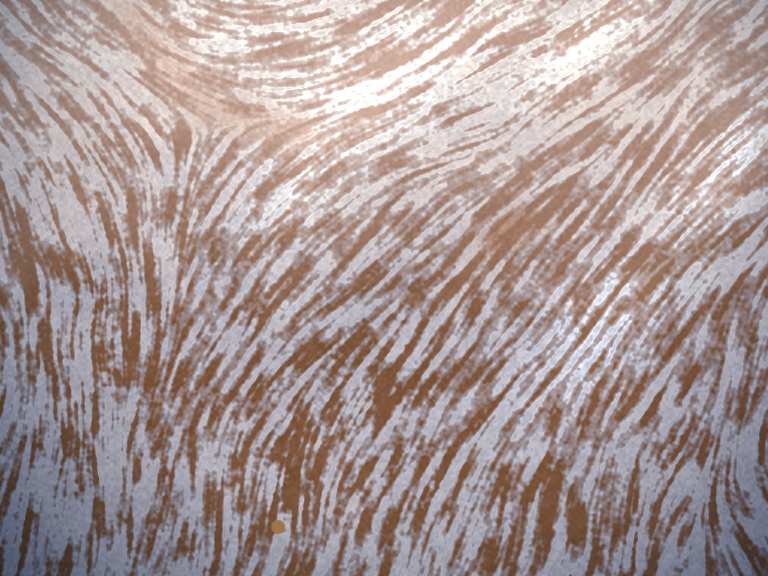
Reproduce this texture procedurally as a Shadertoy shader.

```glsl
// Combed, pearly plaster over a brown ground, swept around a three-way seam.
// Noise is averaged along a curved flow field to make ragged streaks, which
// are cut into ground, thin wash and ridge, then lit by glows and a vignette.

const int   STEPS         = 9;       // samples each way along the flow
const float STEP_LENGTH   = 0.0060;
const float BROAD_SCALE   = 84.0;
const float FINE_SCALE    = 155.0;
const float GRAIN_SCALE   = 190.0;
const float GROOVE_LEVEL  = -0.74;   // lower leaves fewer grooves
const float EDGE_WIDTH    = 0.60;
const float WASH_HEIGHT   = 0.75;    // thin coat reaches this far above a groove
const vec3  RIDGE_COOL    = vec3(0.58, 0.57, 0.61);
const vec3  RIDGE_WARM    = vec3(0.75, 0.70, 0.68);
const vec3  WASH_COOL     = vec3(0.53, 0.46, 0.46);
const vec3  WASH_WARM     = vec3(0.70, 0.61, 0.58);
const vec3  GROOVE_DEEP   = vec3(0.44, 0.29, 0.19);
const vec3  GROOVE_PALE   = vec3(0.64, 0.51, 0.45);
const vec3  BARE_CLAY     = vec3(0.77, 0.64, 0.57);
const vec3  GLOW_COLOR    = vec3(0.19, 0.24, 0.25);

float hash(vec2 p) {
    return fract(sin(dot(p, vec2(127.1, 311.7))) * 43758.5453);
}

float noise(vec2 p) {
    vec2 i = floor(p), f = fract(p);
    f = f * f * (3.0 - 2.0 * f);
    return mix(mix(hash(i), hash(i + vec2(1, 0)), f.x),
               mix(hash(i + vec2(0, 1)), hash(i + vec2(1, 1)), f.x), f.y);
}

// Soft elliptical spot, turned by an angle in degrees
float spot(vec2 p, vec2 center, vec2 size, float degrees) {
    float a = radians(degrees);
    vec2 d = p - center;
    d = vec2(d.x * cos(a) + d.y * sin(a), d.y * cos(a) - d.x * sin(a)) / size;
    return exp(-dot(d, d));
}

float segment(vec2 p, vec2 a, vec2 b) {
    vec2 d = b - a;
    return length(p - a - d * clamp(dot(p - a, d) / dot(d, d), 0.0, 1.0));
}

// Streak direction: a fan below the seam, a bowl above it
vec2 flow(vec2 p) {
    float left = mix(84.0, 128.0, smoothstep(0.2, 0.95, p.y));
    float right = mix(76.0, 27.0, smoothstep(0.0, 0.8, p.y));
    right += 17.0 * smoothstep(0.8, 1.3, p.x) * smoothstep(0.1, 0.5, p.y);
    right += 42.0 * smoothstep(1.17, 1.3, p.x) * (1.0 - smoothstep(0.1, 0.3, p.y));
    float fan = mix(left, right, smoothstep(0.16, 0.56, p.x));
    float bowl = mix(-44.0, 28.0, smoothstep(0.15, 0.7, p.x));
    bowl += 12.0 * smoothstep(0.8, 1.3, p.x);
    float wobble = 26.0 * (noise(p * 11.0) - 0.5);
    vec2 twice = radians(2.0 * (vec2(fan, bowl) + wobble));
    vec2 v = mix(vec2(cos(twice.x), sin(twice.x)),
                 vec2(cos(twice.y), sin(twice.y)), smoothstep(0.72, 0.84, p.y));
    float a = 0.5 * atan(v.y, v.x);
    return vec2(cos(a), sin(a));
}

// Height of the plaster: noise gathered both ways along the flow
float streaks(vec2 p) {
    vec2 sum = vec2(0.0);
    float total = 0.0;
    for (int side = 0; side < 2; side++) {
        vec2 q = p, heading = flow(p) * (side == 0 ? 1.0 : -1.0);
        for (int i = 0; i < STEPS; i++) {
            float w = 1.0 - float(i) / float(STEPS + 1);
            vec2 r = vec2(0.8 * q.x - 0.6 * q.y, 0.6 * q.x + 0.8 * q.y);
            sum += w * vec2(noise(q * BROAD_SCALE), noise(r * FINE_SCALE + 31.0));
            total += w;
            vec2 d = flow(q);
            heading = dot(d, heading) < 0.0 ? -d : d;
            q += heading * STEP_LENGTH;
        }
    }
    return dot(sum / total - 0.5, vec2(7.5, 8.5));
}

void mainImage(out vec4 fragColor, in vec2 fragCoord) {
    vec2 p = fragCoord / iResolution.y;
    float patches = 0.6 * noise(p * 10.0) + 0.4 * noise(p * 23.0 + 7.0);
    float grain = noise(p * GRAIN_SCALE) - 0.5;
    float crumbs = noise(p * 105.0 + 50.0) - 0.5;
    float upper = smoothstep(0.3, 0.95, p.y);

    // Bare clay: the bowl rim and the worn knob
    float rim = min(segment(p, vec2(0.22, 0.98), vec2(0.36, 0.81)),
                    segment(p, vec2(0.36, 0.81), vec2(0.52, 0.77)));
    float bare = 0.8 * exp(-pow(rim / 0.04, 2.0));
    float knob = spot(p, vec2(0.885, 0.597), vec2(0.058, 0.030), 38.0);

    // Places where the ground shows through more
    float worn = 0.9 * spot(p, vec2(0.50, 0.19), vec2(0.13, 0.035), 72.0)
               + 0.5 * spot(p, vec2(0.69, 0.33), vec2(0.12, 0.06), 55.0)
               + 0.6 * spot(p, vec2(0.97, 0.67), vec2(0.11, 0.020), 48.0)
               + 0.4 * spot(p, vec2(0.06, 0.45), vec2(0.25, 0.05), 100.0);
    float seam = min(segment(p, vec2(0.21, 0.79), vec2(0.33, 0.75)),
                     segment(p, vec2(0.33, 0.75), vec2(0.35, 0.64)));
    worn += 0.9 * exp(-pow(seam / 0.011, 2.0));

    // Cut grooves and a thin wash beside them; raised edges catch light
    float height = streaks(p) + 0.8 * crumbs + 0.4 * grain;
    float level = GROOVE_LEVEL + worn + 0.6 * (patches - 0.5) - 0.1 * upper;
    float groove = 1.0 - smoothstep(level - EDGE_WIDTH, level + EDGE_WIDTH, height);
    float coat = level + WASH_HEIGHT + 0.8 * (noise(p * 6.0 + 3.0) - 0.5);
    float wash = 1.0 - smoothstep(coat - EDGE_WIDTH, coat + EDGE_WIDTH, height);
    float lip = exp(-pow((height - coat - 0.7) / 0.45, 2.0));

    float glow = 1.0 * spot(p, vec2(0.68, 0.86), vec2(0.26, 0.09), 32.0)
               + 0.9 * spot(p, vec2(1.02, 0.93), vec2(0.17, 0.045), 40.0)
               + 0.9 * spot(p, vec2(1.26, 0.71), vec2(0.13, 0.055), 60.0)
               + 0.7 * spot(p, vec2(1.04, 0.43), vec2(0.17, 0.08), 55.0)
               + 0.4 * spot(p, vec2(0.52, 0.66), vec2(0.14, 0.05), 50.0)
               + 0.5 * spot(p, vec2(0.40, 0.95), vec2(0.25, 0.11), 0.0);

    float warmth = clamp(upper + 0.4 * (patches - 0.5), 0.0, 1.0);
    vec3 ridge = mix(RIDGE_COOL, RIDGE_WARM, warmth);
    ridge += 0.06 * lip + 0.08 * grain + 0.045 * clamp(height, -1.0, 2.0);
    ridge += GLOW_COLOR * glow * (0.65 + 0.4 * lip + 0.6 * grain);
    vec3 thin = mix(WASH_COOL, WASH_WARM, warmth) + 0.07 * grain + 0.15 * glow;
    vec3 ground = mix(GROOVE_DEEP, GROOVE_PALE, warmth) + 0.05 * grain + 0.10 * glow;
    vec3 color = mix(mix(ridge, thin, wash), ground, groove * mix(0.95, 0.8, upper));
    vec3 clay = BARE_CLAY + 0.07 * grain - 0.07 * groove + 0.06 * glow;
    color = mix(color, clay, bare * 0.75);
    color = mix(color, clay * vec3(0.82, 0.74, 0.69), knob * 0.9);

    // Small tan chip, then cool darkening toward the corners
    float chip = 1.0 - smoothstep(0.010, 0.014, length(p - vec2(0.483, 0.085)));
    color = mix(color, vec3(0.62, 0.46, 0.27), chip);
    vec2 c = (p - vec2(0.70, 0.62)) / vec2(0.86, 0.82);
    float shade = smoothstep(0.2, 1.4, dot(c, c));
    color *= 1.09 - shade * vec3(0.66, 0.59, 0.48);
    fragColor = vec4(clamp(color, 0.0, 1.0), 1.0);
}
```
